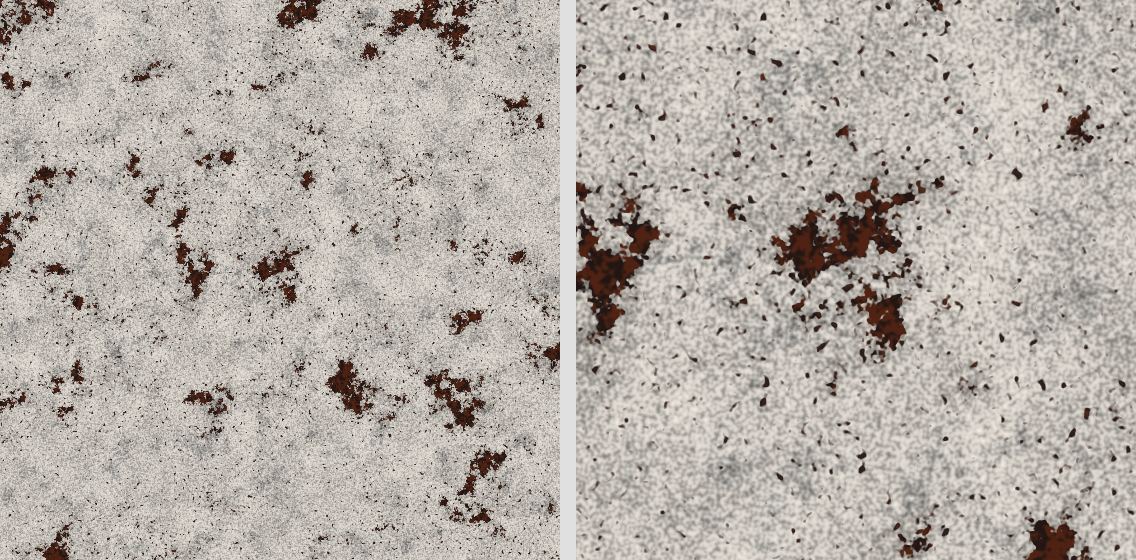
Left, the full canvas; right, a detail of the centre.
Write a Shadertoy shader that draws this texture.

```glsl
// Weathered pale granite: a light grainy ground with grey smudges, strewn with
// ragged rust-brown mineral clusters and fine dark specks. Every layer is a
// threshold or a blend of rough fractal gradient noise.

const float TAU = 6.2831853;
const vec3 WARM_TINT = vec3(1.0, 0.974, 0.936);
const vec3 COOL_TINT = vec3(1.0, 0.985, 0.960);
const vec3 RUST = vec3(0.31, 0.135, 0.075);
const vec3 CRUST = vec3(0.13, 0.085, 0.075);
const vec3 FLECK = vec3(0.42, 0.370, 0.340);

// Integer hash of a lattice cell, in 0..1
float hash(ivec2 cell) {
    uint h = uint(cell.x) * 1597334677u ^ uint(cell.y) * 3812015801u;
    h = (h ^ (h >> 16)) * 2246822519u;
    h = (h ^ (h >> 13)) * 3266489917u;
    return float((h ^ (h >> 16)) >> 8) / 16777216.0;
}

// Dot product of a random unit gradient with the offset from its corner
float cornerSlope(ivec2 cell, vec2 offset) {
    float angle = TAU * hash(cell);
    return dot(vec2(cos(angle), sin(angle)), offset);
}

// Gradient noise, roughly -0.7..0.7
float gradientNoise(vec2 p) {
    ivec2 i = ivec2(floor(p));
    vec2 f = fract(p);
    vec2 w = f * f * f * (f * (f * 6.0 - 15.0) + 10.0);
    float low = mix(cornerSlope(i, f),
                    cornerSlope(i + ivec2(1, 0), f - vec2(1, 0)), w.x);
    float high = mix(cornerSlope(i + ivec2(0, 1), f - vec2(0, 1)),
                     cornerSlope(i + ivec2(1, 1), f - vec2(1, 1)), w.x);
    return mix(low, high, w.y);
}

// Fractal sum; each octave is turned and shifted to hide the lattice
float fractalNoise(vec2 p, int octaves, float gain) {
    mat2 turnAndDouble = 2.0 * mat2(0.8, 0.6, -0.6, 0.8);
    float sum = 0.0;
    float amplitude = 1.0;
    for (int i = 0; i < octaves; i++) {
        sum += amplitude * gradientNoise(p);
        p = turnAndDouble * p + vec2(17.3, 9.7);
        amplitude *= gain;
    }
    return sum;
}

// Soft-edged mask of the places where a field exceeds a level
float above(float field, float level, float softness) {
    return smoothstep(level - softness, level + softness, field);
}

// Light ground: grain, cloudy blotches and cooler grey smudges
vec3 stoneGround(vec2 uv, float shade) {
    float blotch = fractalNoise(uv * 13.0 + 41.0, 6, 0.8);
    float smudge = smoothstep(0.15, 0.9, fractalNoise(uv * 17.0 + 83.0, 5, 0.75));
    float grain = fractalNoise(uv * mat2(0.87, 0.5, -0.5, 0.87) * 190.0 + 5.0, 2, 1.4);
    float tone = 0.780 + 0.10 * blotch + 0.20 * grain - 0.17 * smudge - shade;
    tone -= 0.55 * max(tone - 0.83, 0.0);
    return tone * mix(WARM_TINT, COOL_TINT, smudge);
}

// Dark mineral: rust-brown body broken by blackish crust
vec3 rustMineral(vec2 uv, float depth) {
    float mottling = fractalNoise(uv * 70.0 + 29.0, 3, 1.0);
    float body = smoothstep(-0.45, 0.5, mottling + 0.7 * depth - 0.05);
    return mix(CRUST, RUST, body);
}

void mainImage(out vec4 fragColor, in vec2 fragCoord) {
    vec2 uv = fragCoord / iResolution.y;

    // Ragged clusters with crumbled rims
    float mineral = fractalNoise(uv * 6.0 + vec2(3.4, 12.6), 7, 0.77);
    float cluster = above(mineral, 0.57, 0.06);

    // Specks and paler flecks, denser around the clusters
    float speckField = fractalNoise(uv * 120.0 + 61.0, 2, 1.0) + 0.25 * mineral;
    float speck = above(speckField, 0.68, 0.07);
    float fleck = above(speckField, 0.53, 0.10);

    // Grey halo where the ground nears a cluster
    float halo = 0.11 * smoothstep(0.15, 0.60, mineral);

    vec3 color = stoneGround(uv, halo);
    color = mix(color, FLECK, 0.75 * fleck);
    color = mix(color, rustMineral(uv, mineral - 0.57), max(cluster, 0.9 * speck));
    fragColor = vec4(clamp(color, 0.0, 1.0), 1.0);
}
```
